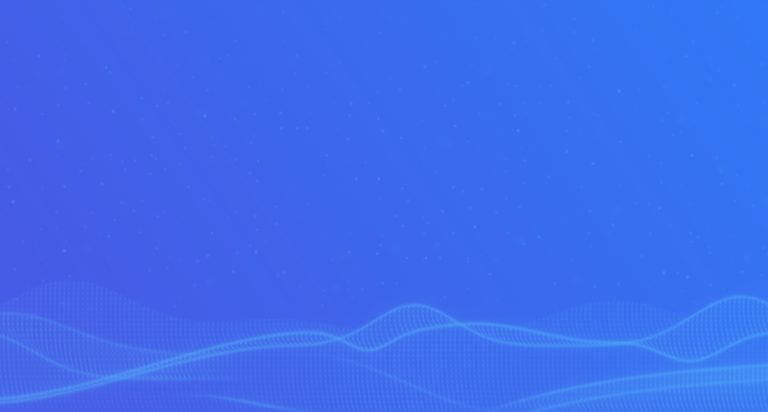
Give the GLSL for this background, as a Shadertoy shader.

```glsl
// Diagonal blue gradient with faint drifting specks, and a twisting ribbon of
// fine dotted strands along the bottom. Each ribbon fills the gap between two
// height curves built from Gaussian bumps; strands are periodic in x and depth.
#define VIOLET vec3(0.275, 0.355, 0.900)
#define AZURE vec3(0.195, 0.465, 0.960)
#define CYAN vec3(0.330, 0.730, 0.980)
#define STRANDS 165.0
#define STRAND_SLANT 2.2
#define EDGE_WIDTH 0.0045
#define SPECK_STRENGTH 0.24

float bump(float x, float center, float width) {
    float d = (x - center) / width;
    return exp(-d * d);
}

vec2 hash2(vec2 p) {
    vec3 q = fract(vec3(p.xyx) * vec3(0.1031, 0.1030, 0.0973));
    q += dot(q, q.yzx + 33.33);
    return fract((q.xx + q.yz) * q.zy);
}

// Height curves, in fractions of the canvas
float ribbonFront(float x) {
    return 0.03 + 0.165 * smoothstep(-0.03, 0.42, x)
         - 0.045 * bump(x, 0.48, 0.04) + 0.020 * bump(x, 0.62, 0.07)
         - 0.024 * bump(x, 0.78, 0.07) - 0.070 * bump(x, 0.90, 0.06);
}

float ribbonBack(float x) {
    return 0.02 + 0.14 * smoothstep(-0.03, 0.38, x)
         + 0.10 * bump(x, 0.54, 0.075) + 0.12 * bump(x, 0.965, 0.09);
}

float farHills(float x) {
    return 0.18 + 0.14 * bump(x, 0.09, 0.12) + 0.045 * bump(x, 0.36, 0.12)
         + 0.09 * bump(x, 0.80, 0.12);
}

float edgeLine(float y, float height) {
    float d = abs(y - height);
    float w = max(EDGE_WIDTH, 0.8 / iResolution.y);
    return exp(-d * d / (w * w)) + 0.22 * exp(-d / 0.014);
}

// Slanted dotted strands between two heights; rows sets the dot spacing
float strandSheet(vec2 uv, float a, float b, float rows) {
    float low = min(a, b), high = max(a, b);
    float depth = (uv.y - low) / max(high - low, 0.006);
    float soft = 1.5 / iResolution.y;
    float inside = smoothstep(low - soft, low + soft, uv.y)
                 * (1.0 - smoothstep(high - soft, high + soft, uv.y));
    float phase = uv.x * STRANDS + STRAND_SLANT * depth * (1.5 - depth);
    float strand = pow(0.5 + 0.5 * cos(6.28318 * phase), 2.0);
    float dots = 0.65 + 0.35 * cos(6.28318 * uv.y * rows);
    return inside * (0.22 + 0.78 * strand * dots);
}

// One randomly placed speck per cell, with random size and strength
float specks(vec2 p, float cells, float radius, float density) {
    vec2 cell = floor(p * cells);
    vec2 traits = hash2(cell + 71.7);
    vec2 center = (cell + 0.2 + 0.6 * hash2(cell + 13.1)) / cells;
    float r = radius * mix(0.6, 1.3, traits.y);
    float aa = 1.0 / iResolution.y;
    float disc = 1.0 - smoothstep(r * 0.4, r + aa, length(p - center));
    return disc * step(traits.x, density) * mix(0.25, 1.0, traits.y);
}

void mainImage(out vec4 fragColor, in vec2 fragCoord) {
    vec2 uv = fragCoord / iResolution.xy;
    vec2 p = fragCoord / iResolution.y;
    float x = uv.x, y = uv.y;

    // Background gradient
    float t = clamp(0.85 * x + 0.32 * (y - 0.4), 0.0, 1.0);
    vec3 color = mix(VIOLET, AZURE, t);

    // Small bright specks and wide faint ones
    float band = smoothstep(0.18, 0.35, y) * (1.0 - 0.6 * smoothstep(0.7, 1.0, y));
    float dust = specks(p, 17.0, 0.0030, 0.45)
               + 0.6 * specks(p + 4.3, 29.0, 0.0024, 0.30)
               + 0.16 * specks(p + 9.1, 9.0, 0.015, 0.45);
    color = mix(color, CYAN, SPECK_STRENGTH * band * dust);

    float front = ribbonFront(x), back = ribbonBack(x);
    float low = min(front, back), high = max(front, back);
    float leftFade = 1.0 - smoothstep(0.18, 0.36, x);

    // Distant hills and the dotted field below the ribbon
    float light = 0.17 * strandSheet(uv, high, max(farHills(x), high), 80.0);
    float field = 0.12 + 0.16 * bump(x, 0.53, 0.13);
    light += field * strandSheet(uv, 0.0, low, 80.0);
    float meshEdge = 0.14 - 0.14 * smoothstep(0.40, 0.66, x);
    light += 0.16 * edgeLine(y, meshEdge) * bump(x, 0.54, 0.10);
    float lowEdge = 0.04 - 0.04 * smoothstep(0.25, 0.42, x);
    light += 0.35 * edgeLine(y, lowEdge) * bump(x, 0.33, 0.06);

    // Left sheets folding into the ribbon
    float upperFold = 0.14 + 0.10 * bump(x, 0.01, 0.12);
    float lowerFold = 0.08 + 0.11 * bump(x, -0.02, 0.09);
    light += leftFade * (0.20 * strandSheet(uv, upperFold, lowerFold, 70.0)
           + 0.16 * strandSheet(uv, lowerFold, front, 70.0)
           + 0.16 * edgeLine(y, upperFold) + 0.22 * edgeLine(y, lowerFold));

    // Main twisting ribbon
    light += 0.38 * strandSheet(uv, front, back, 90.0);
    light += 0.44 * edgeLine(y, front) + 0.36 * edgeLine(y, back);

    // Near swell in the lower right corner
    float swell = 0.005 + 0.13 * (1.0 - exp(-5.0 * (x - 0.64)));
    float swellFade = smoothstep(0.60, 0.74, x);
    light += swellFade * (0.32 * strandSheet(uv, 0.0, max(swell, 0.0), 60.0)
           + 0.40 * edgeLine(y, swell) + 0.30 * edgeLine(y, swell - 0.035)
           + 0.28 * exp(-abs(y - swell + 0.02) / 0.03) * smoothstep(0.7, 1.0, x));

    color = mix(color, CYAN, 0.85 * (1.0 - exp(-1.25 * light)));
    fragColor = vec4(color, 1.0);
}
```
